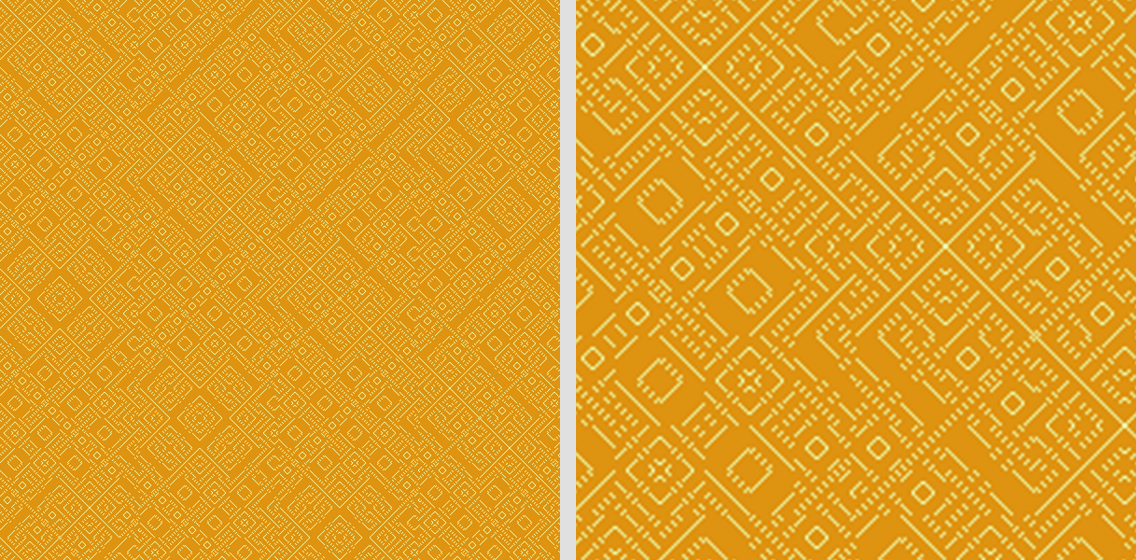
Left: the whole. Right: its middle third, enlarged.
A three.js fragment shader for this pattern:

```glsl
// Fine pale diagonal stitches on amber: a cell is lit where column XOR row is a
// multiple of nine. The lattice runs in four vertical strips, each dropped below
// the last, and a cubic filter smooths the cells.
varying vec2 vUv;

const float CELLS = 600.0;       // cells across the canvas
const float STRIP_WIDTH = 150.0; // cells per strip, four strips across
const float STRIP_DROP = 128.0;  // cells each strip slides down
const float DIVISOR = 9.0;
const float FILTER_WIDTH = 1.17; // filter scale in cells
const vec3 AMBER = vec3(0.87, 0.575, 0.065);
const vec3 LEMON = vec3(0.92, 1.0, 0.70);

// 1 when the given bit is set; also valid for negative integers
float hasBit(float n, float bit) {
  return step(bit, mod(n, 2.0 * bit));
}

// Flips the bits of b that are set in a, for a from 0 to 255
float bitXor(float a, float b) {
  float result = b;
  float bit = 1.0;
  for (int i = 0; i < 8; i++) {
    result += hasBit(a, bit) * bit * (1.0 - 2.0 * hasBit(b, bit));
    bit *= 2.0;
  }
  return result;
}

// 1 for a stitched cell, 0 for bare ground
float stitch(vec2 cell) {
  float strip = floor((cell.x + 0.5) / STRIP_WIDTH);
  vec2 local = cell - strip * vec2(STRIP_WIDTH, STRIP_DROP);
  float value = bitXor(local.x, local.y);
  return 1.0 - step(1.0, mod(value + 0.5, DIVISOR));
}

// Catmull-Rom filter weight
float cubicWeight(float x) {
  float d = abs(x);
  float inner = (1.5 * d - 2.5) * d * d + 1.0;
  float outer = ((-0.5 * d + 2.5) * d - 4.0) * d + 2.0;
  return d < 1.0 ? inner : (d < 2.0 ? outer : 0.0);
}

// Weighted average of the cells around a point
float smoothStitch(vec2 point) {
  vec2 home = floor(point);
  float sum = 0.0;
  float total = 0.0;
  for (int j = -2; j <= 2; j++) {
    for (int i = -2; i <= 2; i++) {
      vec2 cell = home + vec2(float(i), float(j));
      vec2 offset = (cell + 0.5 - point) / FILTER_WIDTH;
      float weight = cubicWeight(offset.x) * cubicWeight(offset.y);
      sum += weight * stitch(cell);
      total += weight;
    }
  }
  return sum / total;
}

void main() {
  // Rows count downward from the top edge
  vec2 point = vec2(vUv.x, 1.0 - vUv.y) * CELLS;
  vec3 colour = mix(AMBER, LEMON, smoothStitch(point));
  gl_FragColor = vec4(clamp(colour, 0.0, 1.0), 1.0);
}
```
